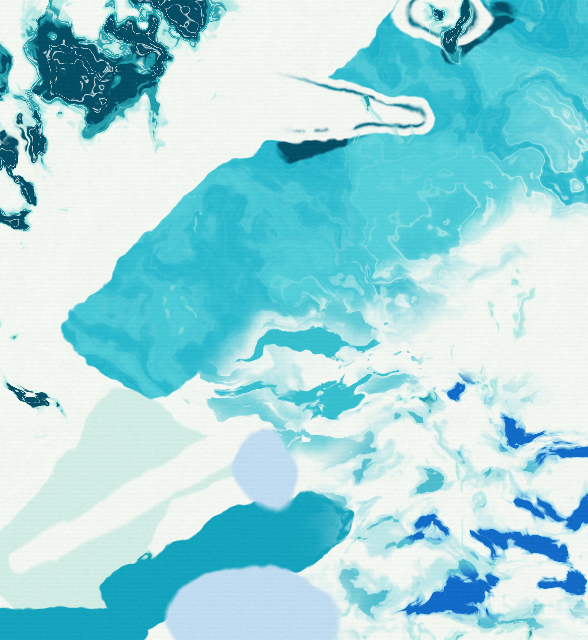
Give the GLSL for this background, as a Shadertoy shader.

```glsl
// Poured acrylic: a turquoise stream between white paint clouds, dark teal marbling,
// mint and pale blue pools below, and broken cobalt streaks on the right.
// Capsules and ellipses are warped by fractal noise, then layered like paint.

float hash(vec2 p) {
  vec3 h = fract(p.xyx * .1031);
  h += dot(h, h.yzx + 33.33);
  return fract((h.x + h.y) * h.z);
}

float noise(vec2 p) {
  vec2 i = floor(p), f = fract(p), e = vec2(1, 0);
  f = f * f * (3. - 2. * f);
  return mix(mix(hash(i), hash(i + e), f.x),
             mix(hash(i + e.yx), hash(i + 1.), f.x), f.y);
}

float fbm(vec2 p) {
  float sum = 0., amp = .5;
  for (int i = 0; i < 5; i++) {
    sum += amp * noise(p);
    p = mat2(1.6, 1.2, -1.2, 1.6) * p + 17.3;
    amp *= .5;
  }
  return sum;
}

// Distance to a capsule whose radius runs from ra to rb
float taper(vec2 p, vec2 a, vec2 b, float ra, float rb) {
  float h = clamp(dot(p - a, b - a) / dot(b - a, b - a), 0., 1.);
  return length(p - mix(a, b, h)) - mix(ra, rb, h);
}

float blob(vec2 p, vec2 c, vec2 r) {
  return (length((p - c) / r) - 1.) * min(r.x, r.y);
}

float cover(float d, float soft) { return 1. - smoothstep(-soft, soft, d); }

float thread(float x, float width) { return exp(-x * x / (width * width)); }

void mainImage(out vec4 fragColor, in vec2 fragCoord) {
  vec2 p = fragCoord / iResolution.y;
  vec2 warp = vec2(fbm(p * 6. + 3.), fbm(p * 6. + 41.)) - .48;
  vec2 fine = vec2(fbm(p * 26. + 9.), fbm(p * 26. + 77.)) - .48;
  vec2 q = p + .13 * warp + .018 * fine, r = p + .06 * warp + .014 * fine;
  vec2 flow = mat2(.9, .3, -.3, .9) * p;
  float stream = fbm(flow * vec2(3, 9) + 4. * warp);
  float marble = fbm(p * vec2(15, 9) + 7. * warp);
  float flecks = fbm(p * vec2(22, 38) + 6. * warp);
  vec3 white = vec3(.95, .965, .945), deep = vec3(.02, .31, .4);
  vec3 teal = vec3(.09, .63, .71), pale = vec3(.69, .89, .9);

  // White ground with low palette-knife relief
  vec2 k = p * 14. + 3. * warp;
  vec3 col = white + .12 * (fbm(k) - fbm(k + vec2(.04, -.04)));

  // Turquoise stream: crisp above, dissolving into white below
  float side = dot(p - vec2(.51, .66), vec2(-.56, .83));
  float haze = cover(side + .085, .075) * smoothstep(.32, .48, p.x);
  float sea = taper(q, vec2(.8, .86), vec2(.2, .47), .235, .085);
  sea = cover(sea + haze * (stream - .48) * .3, mix(.002, .05, haze));
  float right = smoothstep(.74, .92, p.x) * cover(p.y - .84, .06);
  float streak = thread(fract(stream * 7.) - .5, .13) * (.12 + .6 * max(haze, right));
  streak += right * smoothstep(.42, .62, stream) * .5;
  vec3 water = mix(vec3(.12, .7, .79), vec3(.33, .81, .85), smoothstep(.3, .66, stream));
  water = mix(water, vec3(.84, .94, .93), min(streak, .9));
  col = mix(col, water, sea);

  // White finger and upper blob, both over dark shadows
  float shade = min(taper(r, vec2(.44, .768), vec2(.57, .8), .018, .007),
                    taper(r, vec2(.71, .925), vec2(.78, .99), .017, .024));
  col = mix(col, mix(deep, teal, smoothstep(.5, .65, marble)), cover(shade, .003));
  float finger = min(taper(r, vec2(.38, .85), vec2(.64, .825), .07, .026),
                     blob(r, vec2(.69, .98), vec2(.08, .045)));
  col = mix(col, white, cover(finger, .002));
  float ring = thread(finger + .015, .003) * smoothstep(.42, .52, p.x);
  col = mix(col, mix(teal, deep, flecks), ring * smoothstep(.3, .5, marble));

  // Marbled pools: x, y, radius, darkness
  vec4 pools[7] = vec4[7](vec4(.12, .9, .12, .2), vec4(.02, .765, .06, 1.1),
    vec4(.04, .385, .065, 1), vec4(.355, .85, .04, .9), vec4(.3, .97, .09, 0),
    vec4(.03, .65, .05, .4), vec4(.7, .97, .055, .4));
  float wet = 0., dark = 0.;
  for (int i = 0; i < 7; i++) {
    float g = thread(length(p + .05 * warp - pools[i].xy), pools[i].z);
    wet += g;
    dark += g * pools[i].w;
  }
  float level = marble + .3 * min(wet, 1.1);
  col = mix(col, vec3(.58, .88, .86), .75 * smoothstep(.7, .8, level));
  col = mix(col, vec3(.13, .62, .67), smoothstep(.79, .815, level));
  col = mix(col, deep, smoothstep(.87, .9, level + .13 * dark));
  col = mix(col, white, .8 * thread(fract(level * 9.) - .5, .07) * smoothstep(.35, .7, wet));

  // Crusted swirl with turquoise windows
  float swirl = blob(q, vec2(.49, .435), vec2(.13, .095));
  col = mix(col, mix(white, pale, smoothstep(.45, .6, stream)), .9 * cover(swirl, .02));
  float window = min(blob(r, vec2(.49, .475), vec2(.065, .032)),
                     blob(r, vec2(.48, .388), vec2(.1, .025)));
  window = cover(window + (flecks - .44) * .12, .004);
  float crust = cover(abs(swirl) - .02, .02) * smoothstep(.52, .58, flecks);
  col = mix(col, vec3(.22, .75, .81), max(window, .7 * crust));

  // Mint sheet with a white ribbon, then teal and pale blue pools
  float mint = min(taper(q, vec2(.1, .12), vec2(.2, .29), .11, .1),
                   taper(q, vec2(.2, .29), vec2(.4, .3), .09, .03));
  col = mix(col, vec3(.82, .925, .895), cover(mint, .003));
  float ribbon = taper(r, vec2(.04, .13), vec2(.38, .32), .018, .032);
  col = mix(col, white, cover(ribbon, .004));
  float lagoon = min(taper(q, vec2(.23, .06), vec2(.48, .19), .065, .055),
                     taper(q, vec2(0), vec2(.2, 0), .05, .04));
  col = mix(col, vec3(.08, .64, .74), cover(lagoon, .002));
  float ice = min(blob(r, vec2(.4, .03), vec2(.13, .085)),
                  blob(r, vec2(.42, .27), vec2(.04, .065)));
  col = mix(col, vec3(.75, .86, .94), cover(ice, .004));

  // Aqua smears and broken cobalt streaks
  float smear = .8 * cover(blob(q, vec2(.73, .19), vec2(.23, .2)), .05);
  col = mix(col, pale, smear * smoothstep(.42, .58, flecks));
  col = mix(col, vec3(.2, .7, .78), smear * smoothstep(.61, .67, flecks));
  vec4 strokes[4] = vec4[4](vec4(.68, .39, .91, .28), vec4(.8, .215, .94, .2),
    vec4(.64, .05, .93, .11), vec4(.66, .17, .9, .15));
  float blue = 0.;
  for (int i = 0; i < 4; i++) {
    float d = taper(r, strokes[i].xy, strokes[i].zw, .002, .01);
    blue = max(blue, exp(-max(d, 0.) / .022));
  }
  float cobalt = flecks + .3 * blue;
  blue = smoothstep(.1, .4, blue);
  col = mix(col, vec3(.5, .8, .92), .8 * blue * smoothstep(.68, .77, cobalt));
  col = mix(col, vec3(.07, .42, .78), blue * smoothstep(.75, .8, cobalt));

  // Canvas weave
  col += .006 * sin(p.y * 900.) + .02 * (noise(p * 420.) - .5);
  fragColor = vec4(clamp(col, 0., 1.), 1);
}
```
